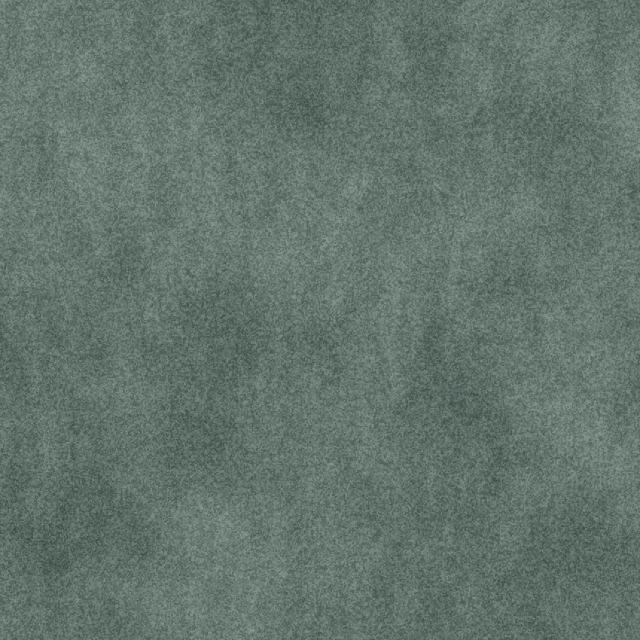
Write a WebGL 1 fragment shader that draws this texture.

```glsl
precision highp float;
uniform vec2 u_resolution;

const vec3 BASE_GREEN = vec3(0.378, 0.449, 0.419);
const vec3 SHADE_TINT = vec3(1.0, 1.0, 0.99);
const float TAU = 6.2831853;

// Three random values per cell: xy is the point offset, z its tone
vec3 hash3(vec2 cell) {
  vec3 p = fract(cell.xyx * vec3(0.1031, 0.1030, 0.0973));
  p += dot(p, p.yzx + 33.33);
  return fract((p.xxy + p.yzz) * p.zyx);
}

// Smooth cellular noise, centred on zero: tones of nearby points
// blended by distance; higher sharpness gives crisper cells
float cellTone(vec2 p, float sharpness, float seed) {
  vec2 cell = floor(p);
  vec2 local = p - cell;
  float toneSum = 0.0;
  float weightSum = 0.0;
  for (int y = -1; y <= 1; y++) {
    for (int x = -1; x <= 1; x++) {
      vec2 offset = vec2(float(x), float(y));
      vec3 rnd = hash3(cell + offset + seed);
      vec2 toPoint = offset + 0.1 + 0.8 * rnd.xy - local;
      float weight = exp(-sharpness * dot(toPoint, toPoint));
      toneSum += weight * (rnd.z - 0.5);
      weightSum += weight;
    }
  }
  return toneSum / weightSum;
}

// Layered sines that bend the cloud outlines
vec2 sineWarp(vec2 p, float amount) {
  vec2 slow = sin(TAU * (p.yx * vec2(2.3, 1.9) + vec2(0.13, 0.58)));
  vec2 mid = sin(TAU * (p.yx * vec2(5.7, 6.4) + p * 2.1 + 0.31));
  vec2 quick = sin(TAU * (p.yx * vec2(14.1, 12.7) - p * 6.3));
  return amount * (slow + 0.5 * mid + 0.2 * quick);
}

// Worn patches, slightly taller than wide, in several octaves
float wornClouds(vec2 p) {
  vec2 q = p + sineWarp(p, 0.016);
  vec2 frequency = vec2(5.0, 4.0);
  float amplitude = 0.066;
  float sum = 0.0;
  for (int i = 0; i < 5; i++) {
    float seed = 17.0 + 31.0 * float(i);
    sum += amplitude * cellTone(q * frequency + 0.37 * float(i), 4.0, seed);
    frequency *= vec2(2.1, 1.9);
    amplitude *= 0.8;
  }
  return sum;
}

// Faint brushed streaks along and across the cloth
float brushedStreaks(vec2 p) {
  float upright = cellTone(p * vec2(75.0, 11.0), 4.0, 211.0);
  float level = cellTone(p * vec2(16.0, 150.0), 4.0, 257.0);
  return 0.030 * upright + 0.016 * level;
}

// Fine suede-like grain
float suedeGrain(vec2 p) {
  float fine = cellTone(p * 430.0, 7.0, 307.0);
  float coarse = cellTone(p * 235.0, 5.0, 359.0);
  return 0.152 * fine + 0.068 * coarse;
}

void main() {
  vec2 uv = gl_FragCoord.xy / min(u_resolution.x, u_resolution.y);
  float shade = wornClouds(uv) + brushedStreaks(uv) + suedeGrain(uv);
  gl_FragColor = vec4(BASE_GREEN + shade * SHADE_TINT, 1.0);
}
```
